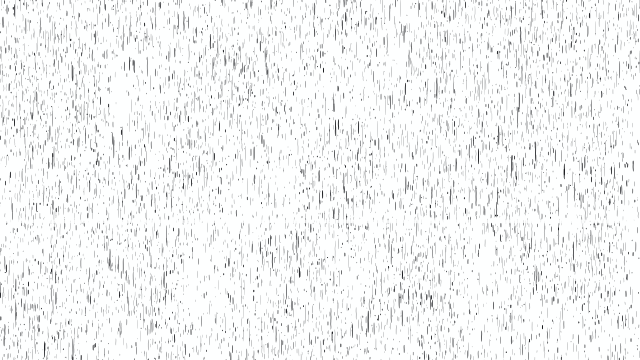
This texture is drawn by a WebGL 2 fragment shader. Its source:

```glsl
#version 300 es
precision highp float;

#define LAYERS 5
#define COLUMN_WIDTH 0.013
#define TALLEST_CELL 0.085
#define LAYER_SHRINK 0.72
#define DENSITY 0.45
#define THIN 0.0006
#define THICK 0.0028
#define WOBBLE 0.0007
#define SEAM_HEIGHT 0.385
#define SEAM_HALF 0.005
#define PAPER vec3(0.995, 1.0, 1.0)
#define INK vec3(0.03, 0.035, 0.05)

uniform vec2 u_resolution;
out vec4 fragColor;

vec4 hash4(vec3 p) {
    vec4 q = fract(p.xyzx * vec4(0.1031, 0.1030, 0.0973, 0.1099));
    q += dot(q, q.wzxy + 33.33);
    return fract((q.xxyz + q.yzzw) * q.zywx);
}

float valueNoise(vec2 p) {
    vec2 i = floor(p), f = fract(p);
    f = f * f * (3.0 - 2.0 * f);
    float a = hash4(vec3(i, 71.0)).x;
    float b = hash4(vec3(i + vec2(1, 0), 71.0)).x;
    float c = hash4(vec3(i + vec2(0, 1), 71.0)).x;
    float d = hash4(vec3(i + vec2(1, 1), 71.0)).x;
    return mix(mix(a, b, f.x), mix(c, d, f.x), f.y);
}

// Share of a pixel covered by an interval centred at distance d.
float coverage(float d, float halfSize, float pixel) {
    float low = max(d - halfSize, -0.5 * pixel);
    float high = min(d + halfSize, 0.5 * pixel);
    return max(high - low, 0.0) / pixel;
}

// One vertical dash at most in each cell of a staggered grid.
float dashLayer(vec2 p, float layer, float pixel) {
    float cellHeight = TALLEST_CELL * pow(LAYER_SHRINK, layer);
    vec2 cellSize = vec2(COLUMN_WIDTH, cellHeight);
    vec2 g = p / cellSize + layer * vec2(0.37, 0.0) + 20.0;
    g.y += hash4(vec3(floor(g.x), layer, 5.0)).x * 9.0;
    vec2 cell = floor(g);
    vec4 shape = hash4(vec3(cell, layer + 1.0));
    vec4 look = hash4(vec3(cell, layer + 31.0));

    // Uneven clusters, longer downwards than across
    vec2 home = p - (g - cell - 0.5) * cellSize;
    float cluster = valueNoise(home * vec2(9.0, 4.0) + 3.0);
    float present = step(look.x, DENSITY * mix(0.45, 1.55, cluster));

    // Size and place, kept inside the cell
    float halfLength = 0.5 * cellHeight * mix(0.12, 0.76, shape.x * shape.x);
    float width = mix(THIN, THICK, pow(shape.y, 4.0));
    vec2 centre = vec2(mix(0.28, 0.72, shape.z), mix(0.42, 0.58, shape.w));
    vec2 d = (g - cell - centre) * cellSize;

    // Slightly rough sides and tapered tips
    d.x += WOBBLE * (valueNoise(vec2(p.y * 110.0, cell.x + layer * 17.0)) - 0.5);
    float along = min(abs(d.y) / halfLength, 1.0);
    float halfWidth = 0.5 * width * (1.0 - 0.5 * pow(along, 4.0));
    float darkness = mix(0.62, 1.0, look.y);
    return present * darkness * coverage(d.x, halfWidth, pixel)
                             * coverage(d.y, halfLength, pixel);
}

void main() {
    float pixel = 1.0 / u_resolution.y;
    vec2 p = gl_FragCoord.xy * pixel;

    // Overlay the dashes from long to short
    float clear = 1.0;
    for (int i = 0; i < LAYERS; i++) {
        clear *= 1.0 - dashLayer(p, float(i), pixel);
    }

    // Faint horizontal break
    float seam = 1.0 - coverage(p.y - SEAM_HEIGHT, SEAM_HALF, pixel);
    float ink = (1.0 - clear) * mix(0.25, 1.0, seam);
    fragColor = vec4(mix(PAPER, INK, ink), 1.0);
}
```
